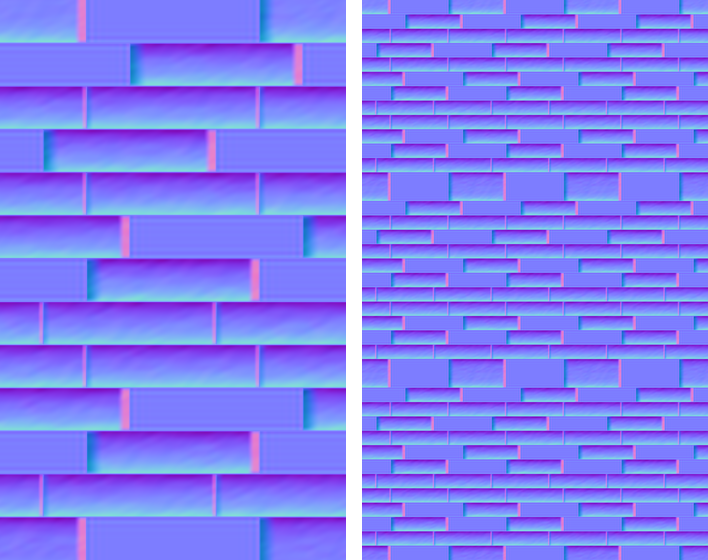
Left, the tile; right, the same tile 3 across and 3 down.
This texture map is drawn by a WebGL 1 fragment shader. Its source:

```glsl
precision highp float;
uniform vec2 u_resolution;

const vec2 GRID = vec2(8.0, 13.0);   // quarter bricks across, rows down
const float BRICK_LENGTH = 4.0;      // in row heights
const float JOINT = 0.035;

float hash(vec2 p) {
  return fract(sin(dot(p, vec2(127.1, 311.7))) * 43758.5453);
}

// Value noise that wraps after a whole number of cells
float noise(vec2 p, vec2 period) {
  vec2 cell = floor(p);
  vec2 f = fract(p);
  f = f * f * (3.0 - 2.0 * f);
  vec2 a = mod(cell, period);
  vec2 b = mod(cell + 1.0, period);
  return mix(mix(hash(a), hash(vec2(b.x, a.y)), f.x),
             mix(hash(vec2(a.x, b.y)), hash(b), f.x), f.y);
}

// Sheared stone surface; the shear spans one full period per canvas height
float stoneHeight(vec2 q) {
  vec2 period = GRID * vec2(2.0, 3.0);
  vec2 p = q * vec2(2.0, 3.0);
  p.x += q.y * period.x / GRID.y;
  return 0.65 * noise(p, period) + 0.35 * noise(p * 2.0, period * 2.0);
}

vec2 stoneSlope(vec2 q, float e) {
  float h = stoneHeight(q);
  return vec2(stoneHeight(q + vec2(e, 0.0)) - h,
              stoneHeight(q + vec2(0.0, e)) - h) / e;
}

bool isFlat(float row, float column) {
  vec4 rows = column < 0.5 ? vec4(0.0, 5.0, 9.0, 12.0) : vec4(1.0, 3.0, 6.0, 10.0);
  return any(lessThan(abs(rows - row), vec4(0.5)));
}

float ripple(float d) {
  return 0.17 * exp(-d / 0.14) * sin(d * 36.0);
}

// Tilt of a smooth brick: faint ripples along its border
vec2 flatTilt(vec2 nearSide, vec2 farSide) {
  return vec2(ripple(farSide.x) - ripple(nearSide.x),
              ripple(farSide.y) - ripple(nearSide.y)) - 0.02;
}

float falloff(float d, float spread, float sharpness) {
  return exp(-pow(max(d, 0.0001) / spread, sharpness));
}

// Tilt of a raised brick: steep ledges above and below, bevels at the ends
vec2 raisedTilt(vec2 nearSide, vec2 farSide, float exposed, float wear) {
  float spread = mix(0.27, 0.33, wear);
  float ledge = 0.8 * falloff(farSide.y, spread * 0.92, 1.2)
              - 0.92 * falloff(nearSide.y, spread, 1.3);

  float width = mix(0.13, 0.29, exposed) * mix(0.92, 1.08, wear);
  float leftEnd = 1.0 - smoothstep(0.0, width * 1.4, nearSide.x);
  float rightEnd = 1.0 - smoothstep(width * 0.4, width, farSide.x);
  float bevel = mix(0.55, 0.78, exposed) * rightEnd - mix(0.42, 0.86, exposed) * leftEnd;

  float corner = smoothstep(0.0, 0.1, min(nearSide.y, farSide.y));
  float cover = max(leftEnd * 0.75, rightEnd) * mix(0.5, 0.95, exposed);
  return vec2(bevel * mix(0.45, 1.0, corner), ledge * (1.0 - cover));
}

void main() {
  vec2 uv = gl_FragCoord.xy / u_resolution;
  vec2 q = vec2(uv.x, 1.0 - uv.y) * GRID;

  // Running bond that sways by a quarter brick
  float row = floor(q.y);
  float x = q.x - 2.0 - sin(row * 1.570796);
  float column = mod(floor(x / BRICK_LENGTH), 2.0);

  // Distances to left/top and right/bottom; first and last rows join up
  vec2 nearSide = vec2(mod(x, BRICK_LENGTH), fract(q.y));
  vec2 farSide = vec2(BRICK_LENGTH, 1.0) - nearSide;
  nearSide.y += 1.0 - step(0.5, row);
  farSide.y += step(GRID.y - 1.5, row);

  vec2 tilt;
  if (isFlat(row, column)) {
    tilt = flatTilt(nearSide, farSide);
  } else {
    float exposed = isFlat(row, 1.0 - column) ? 1.0 : 0.0;
    tilt = raisedTilt(nearSide, farSide, exposed, stoneHeight(q));
    tilt += 0.024 * stoneSlope(q, 0.06);
  }

  // Soften the joints, then encode the normal
  vec2 edge = min(nearSide, farSide);
  vec2 pixel = GRID / u_resolution;
  vec2 fade = smoothstep(vec2(0.0), max(vec2(JOINT), pixel * 1.2), edge);
  tilt *= mix(0.35, 1.0, fade.x * fade.y);
  tilt *= min(1.0, 0.93 / max(length(tilt), 0.001));
  vec3 normal = vec3(tilt, sqrt(1.0 - dot(tilt, tilt)));
  gl_FragColor = vec4(normal * 0.5 + 0.5, 1.0);
}
```
